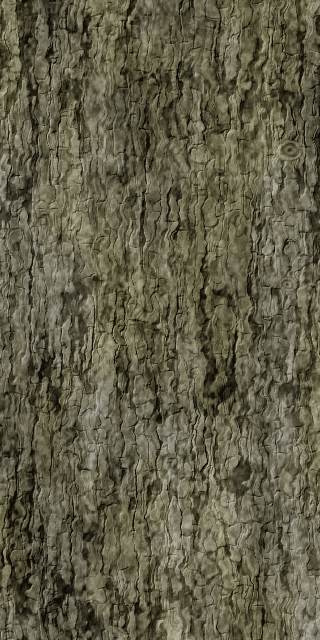
A Shadertoy shader for this texture:

```glsl
// Weathered tree bark: upright ragged fissures, crumbled flakes and two knots.
// A height field of stretched noise contours is lit from the upper left,
// then height, light and grain are summed to a tone that picks the colour.

const vec3 SHADOW = vec3(0.15, 0.14, 0.09);
const vec3 BARK   = vec3(0.40, 0.385, 0.295);
const vec3 PALE   = vec3(0.64, 0.63, 0.57);
const vec3 MOSS_TINT = vec3(1.01, 1.0, 0.91);
const vec3 GREY_TINT = vec3(0.99, 0.99, 1.02);

float hash(vec2 p) {
    return fract(sin(dot(p, vec2(127.1, 311.7))) * 43758.5453);
}

float noise(vec2 p) {
    vec2 i = floor(p), f = fract(p);
    f = f * f * (3.0 - 2.0 * f);
    return mix(mix(hash(i), hash(i + vec2(1, 0)), f.x),
               mix(hash(i + vec2(0, 1)), hash(i + vec2(1, 1)), f.x), f.y);
}

float fbm(vec2 p) {
    float sum = 0.0, amp = 0.535;
    for (int i = 0; i < 4; i++) {
        sum += amp * noise(p);
        p = p * 2.03 + vec2(17.3, 9.1);
        amp *= 0.5;
    }
    return sum;
}

// Bends the straight fibres into gently swaying ones with jagged edges
vec2 wander(vec2 p) {
    float sway = 0.045 * (fbm(p * vec2(4.0, 2.0)) - 0.5);
    float jag = 0.036 * (fbm(p * vec2(28.0, 23.0)) - 0.5);
    float lift = 0.05 * (fbm(p * 24.0 + 40.0) - 0.5);
    return p + vec2(sway + jag, lift);
}

// 1 inside a crack that follows the middle contour of stretched noise;
// rough shifts the crack's width from place to place
float fissure(vec2 p, vec2 scale, float width, float rough) {
    float contour = abs(2.0 * noise(p * scale) - 1.0) + rough;
    return 1.0 - smoothstep(0.1 * width, width, contour);
}

// Short level cracks, at most one in each cell of staggered columns
float crossCrack(vec2 p, vec2 scale, float share, float width) {
    vec2 q = p * scale;
    float column = floor(q.x);
    q.y += 7.0 * hash(vec2(column, 3.0));
    vec2 cell = vec2(column, floor(q.y));
    float level = mix(0.2, 0.8, hash(cell + 11.0));
    float gap = abs(fract(q.y) - level) / scale.y;
    float across = fract(q.x);
    float ends = smoothstep(0.0, 0.3, across) * smoothstep(1.0, 0.7, across);
    return step(hash(cell), share) * ends * (1.0 - smoothstep(0.1 * width, width, gap));
}

// x: ringed dip, y: coverage of the knot
vec2 knot(vec2 p, vec2 centre, float radius) {
    vec2 d = (p - centre) * vec2(1.0, 1.25);
    float r = length(d) / radius + 0.5 * (fbm(p * 40.0) - 0.5);
    float rings = smoothstep(0.1, 0.9, 0.5 + 0.5 * cos(r * 13.0));
    float cover = 1.0 - smoothstep(0.75, 1.1, r);
    return vec2(0.7 * rings + 0.3 * smoothstep(0.4, 0.1, r), cover);
}

// Total depth below the plate surface
float barkDepth(vec2 p) {
    vec2 w = wander(p);
    float rough = 0.3 * (noise(p * vec2(75.0, 55.0)) - 0.5);
    float strength = smoothstep(0.2, 0.7, noise(p * vec2(11.0, 6.0) + 5.0));
    float crumble = smoothstep(0.35, 0.65, fbm(p * vec2(6.0, 4.0) + 60.0));
    float depth = mix(0.35, 1.05, strength) * fissure(w, vec2(29.0, 3.2), 0.24, rough);
    depth += 0.6 * fissure(w + 3.7, vec2(52.0, 6.5), 0.26, rough);
    depth += 0.35 * fissure(w + 9.2, vec2(85.0, 16.0), 0.3, -rough);
    depth += 0.6 * crumble * fissure(w + 1.4, vec2(38.0, 24.0), 0.24, rough);
    depth += 0.6 * crossCrack(w, vec2(27.0, 20.0), 0.35, 0.005);
    depth = min(depth, 1.3);
    vec2 upper = knot(p, vec2(0.905, 1.53), 0.046);
    vec2 lower = knot(p, vec2(0.900, 1.11), 0.034);
    depth = mix(depth, upper.x, 0.9 * upper.y);
    depth = mix(depth, lower.x, 0.6 * lower.y);
    return depth + 0.8 * (0.5 - fbm(w * vec2(60.0, 36.0)));
}

vec3 barkColour(float tone) {
    return tone < 0.0 ? mix(BARK, SHADOW, -tone) : mix(BARK, PALE, tone);
}

void mainImage(out vec4 fragColor, in vec2 fragCoord) {
    vec2 p = fragCoord / iResolution.x;
    vec2 w = wander(p);

    // Relief: compare with the depth a small step towards the light
    vec2 toLight = vec2(-0.0030, 0.0030);
    float depth = barkDepth(p);
    float relief = barkDepth(p + toLight) - depth;

    // Broad patches, single plates, fibres and fine grit
    float patches = fbm(p * vec2(4.0, 2.0) + 8.0) - 0.5;
    float plates = noise(w * vec2(21.0, 2.4) + 21.0) - 0.5;
    float fibres = noise(w * vec2(90.0, 12.0)) - 0.5;
    float grit = fbm(p * vec2(95.0, 70.0) + 2.0) - 0.5;

    float tone = 0.9 * (0.4 - depth) + 0.6 * relief;
    tone += 0.75 * patches + 0.75 * plates + 0.45 * fibres + 1.2 * grit;

    // Mossy warm zones, strongest in a band right of the middle
    float band = exp(-pow((p.x - 0.73) / 0.14, 2.0));
    float moss = smoothstep(0.35, 0.75, fbm(w * vec2(6.0, 3.0) + 30.0) + 0.15 * band);
    vec3 colour = barkColour(clamp(tone, -1.4, 1.25));
    colour *= mix(GREY_TINT, MOSS_TINT, moss);
    fragColor = vec4(colour, 1.0);
}
```
